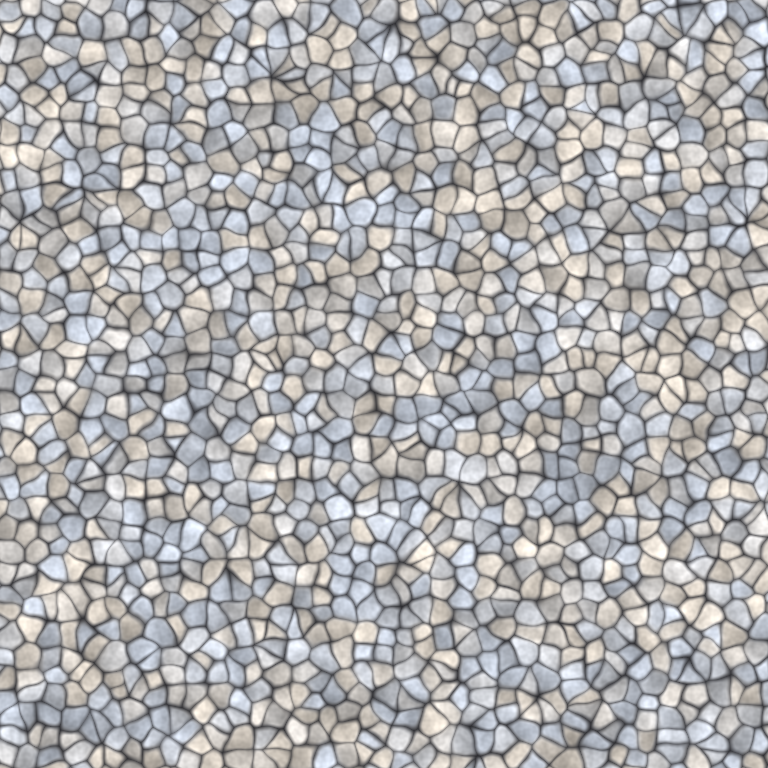
A WebGL 2 fragment shader for this texture:

```glsl
#version 300 es
precision highp float;

#define PEBBLES_ACROSS 37.0
#define JITTER 0.88
#define WARP 0.24
#define CORNER_SHARPNESS 15.0
#define GAP_INNER -0.13
#define GAP_OUTER 0.17
#define GAP_VARIATION 0.09
#define GRAIN 0.13
#define GAP_COLOR vec3(0.16, 0.16, 0.175)
#define COOL_STONE vec3(0.755, 0.785, 0.835)
#define WARM_STONE vec3(0.835, 0.80, 0.755)

uniform vec2 u_resolution;
out vec4 fragColor;

vec2 hash2(vec2 cell) {
    uvec2 h = uvec2(ivec2(cell) + 4096) * uvec2(1597u, 3571u);
    uint n = (h.x ^ h.y) * 74729u;
    n = (n ^ (n >> 15u)) * 48271u;
    n ^= n >> 13u;
    uint m = (n * 69621u) ^ (n >> 7u);
    return vec2(n & 65535u, (m >> 8u) & 65535u) / 65535.0;
}

float gradientDot(vec2 corner, vec2 offset) {
    float angle = 6.28318 * hash2(corner).x;
    return dot(vec2(cos(angle), sin(angle)), offset);
}

float gradientNoise(vec2 p) {
    vec2 i = floor(p), f = p - i;
    vec2 u = f * f * f * (f * (f * 6.0 - 15.0) + 10.0);
    vec2 e = vec2(1.0, 0.0);
    float low = mix(gradientDot(i, f), gradientDot(i + e.xy, f - e.xy), u.x);
    float high = mix(gradientDot(i + e.yx, f - e.yx), gradientDot(i + e.xx, f - e.xx), u.x);
    return mix(low, high, u.y);
}

vec2 pebbleCenter(vec2 cell) {
    return cell + 0.5 + JITTER * (hash2(cell) - 0.5);
}

// Stone colour with a random brightness and a slightly tilted face
vec3 pebbleColor(vec2 cell, vec2 offset) {
    vec2 tone = hash2(cell + 211.0);
    float angle = 6.28318 * hash2(cell + 503.0).x;
    float tilt = 0.2 * dot(offset, vec2(cos(angle), sin(angle)));
    vec3 stone = mix(COOL_STONE, WARM_STONE, smoothstep(0.1, 0.9, tone.x));
    return stone * (mix(0.85, 1.15, tone.y) + tilt);
}

// Returns the blended stone colour and the rounded distance to the gap
vec4 pebbles(vec2 p) {
    vec2 base = floor(p), nearestCell = base, toNearest = vec2(9.0);
    for (int y = -1; y <= 1; y++) {
        for (int x = -1; x <= 1; x++) {
            vec2 cell = base + vec2(x, y);
            vec2 toCenter = pebbleCenter(cell) - p;
            if (dot(toCenter, toCenter) < dot(toNearest, toNearest)) {
                toNearest = toCenter;
                nearestCell = cell;
            }
        }
    }

    vec3 color = pebbleColor(nearestCell, -toNearest);
    float total = 0.0;
    for (int y = -2; y <= 2; y++) {
        for (int x = -2; x <= 2; x++) {
            if (x == 0 && y == 0) continue;
            vec2 cell = nearestCell + vec2(x, y);
            vec2 toCenter = pebbleCenter(cell) - p;
            vec2 across = toCenter - toNearest;
            float border = dot(0.5 * (toCenter + toNearest), across) / max(length(across), 0.001);
            float weight = exp(-CORNER_SHARPNESS * border);
            color += weight * pebbleColor(cell, -toCenter);
            total += weight;
        }
    }
    return vec4(color / (1.0 + total), -log(max(total, 1e-9)) / CORNER_SHARPNESS);
}

void main() {
    vec2 uv = gl_FragCoord.xy / u_resolution.y;
    vec2 p = uv * PEBBLES_ACROSS;

    // Irregular outlines
    vec2 bend = vec2(gradientNoise(p * 0.95 + 17.3), gradientNoise(p * 0.95 + 71.9));
    vec4 stone = pebbles(p + WARP * bend);

    // Gaps of uneven depth
    float unevenGap = GAP_VARIATION * gradientNoise(p * 0.8 + 133.0);
    float cover = smoothstep(GAP_INNER, GAP_OUTER, stone.w + unevenGap);

    // Fine mottling and broad shading
    float grain = gradientNoise(p * 2.3 + 40.0) + 0.6 * gradientNoise(p * 4.7 + 90.0);
    float shading = 1.0 + GRAIN * grain + 0.08 * gradientNoise(uv * 6.0 + 9.0);

    vec3 color = mix(GAP_COLOR, stone.rgb * shading, cover);
    fragColor = vec4(clamp(color, 0.0, 1.0), 1.0);
}
```
